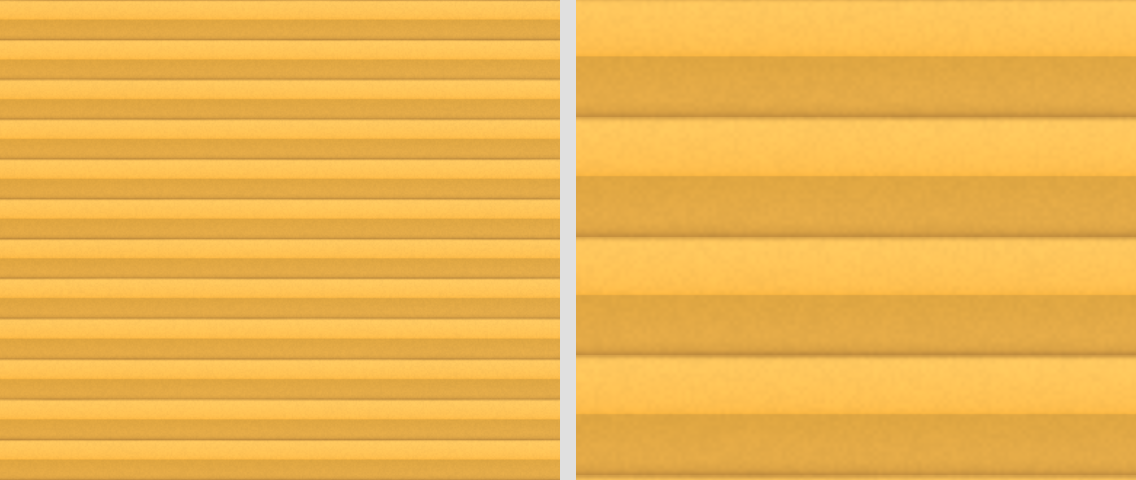
Left: the whole. Right: its middle third, enlarged.
Give the GLSL for this texture, as a WebGL 2 fragment shader.

```glsl
#version 300 es
precision highp float;
// Horizontal pleated fabric: twelve folds, each a lit face above a shaded face.
// Each face is a vertical gradient; a soft crease closes every fold, and slight
// bowing, uneven creases and fine woven grain keep the repeats from being identical.
uniform vec2 u_resolution;
out vec4 fragColor;

const float PLEATS = 12.0;
const float FOLD = 0.493;           // share of a pleat taken by the lit face
const float BOW = 0.028;            // drift of the folds, in pleats
const float CREASE_WIDTH = 0.030;   // in pleats
const float FOLD_GLOW_WIDTH = 0.045;
const float CREASE_DEPTH = 0.62;
const float GRAIN = 0.030;
const float GRAIN_SCALE = 330.0;    // grains per canvas height
const vec3 LIT_TOP = vec3(1.00, 0.785, 0.370);
const vec3 LIT_BOTTOM = vec3(1.00, 0.755, 0.320);
const vec3 FOLD_EDGE = vec3(0.97, 0.700, 0.240);
const vec3 SHADE_TOP = vec3(0.875, 0.652, 0.257);
const vec3 SHADE_BOTTOM = vec3(0.895, 0.669, 0.280);
const vec3 CREASE = vec3(0.72, 0.520, 0.230);

float hash(vec2 p) {
    vec3 q = fract(p.xyx * 0.1031);
    q += dot(q, q.yzx + 33.33);
    return fract((q.x + q.y) * q.z);
}

float noise(vec2 p) {
    vec2 i = floor(p);
    vec2 f = fract(p);
    f = f * f * (3.0 - 2.0 * f);
    return mix(mix(hash(i), hash(i + vec2(1, 0)), f.x),
               mix(hash(i + vec2(0, 1)), hash(i + vec2(1, 1)), f.x), f.y);
}

// Pleat coordinate counted down from the top, with a gentle bow
float pleatCoord(float down) {
    float bump = (down - 0.62) / 0.07;
    return down * PLEATS + BOW * sin(3.14159 * down) + 0.02 * exp(-bump * bump);
}

void main() {
    vec2 p = gl_FragCoord.xy / u_resolution.y;
    float across = gl_FragCoord.x / u_resolution.x;
    float s = pleatCoord(1.0 - p.y);
    float pixel = PLEATS / u_resolution.y;

    // Position inside the pleat; the fold line varies a little per row
    float row = floor(s);
    float t = fract(s);
    float fold = FOLD + 0.016 * (hash(vec2(row, 7.0)) - 0.5);

    // Lit face, warming towards the fold, and shaded face
    vec3 lit = mix(LIT_TOP, LIT_BOTTOM, smoothstep(0.0, fold, t));
    lit = mix(lit, FOLD_EDGE, 0.8 * exp(-max(fold - t, 0.0) / FOLD_GLOW_WIDTH));
    vec3 shade = mix(SHADE_TOP, SHADE_BOTTOM, smoothstep(fold, 0.85, t));
    shade = mix(shade, CREASE, 0.28 * smoothstep(0.86, 1.0, t));
    vec3 color = mix(lit, shade, smoothstep(-pixel, pixel, t - fold));

    // Soft crease where one pleat meets the next, uneven along its length
    float line = floor(s + 0.5);
    float wear = 0.8 + 0.4 * noise(vec2(across * 9.0, line * 5.3));
    float d = abs(s - line) / max(CREASE_WIDTH, pixel);
    color = mix(color, CREASE, CREASE_DEPTH * wear * exp(-d * d));

    // Fine grain, broad mottling and a faint sideways change of light
    float grain = noise(p * GRAIN_SCALE) - 0.5;
    grain += 0.5 * (noise(p * GRAIN_SCALE * 0.45 + 19.0) - 0.5);
    float mottle = noise(vec2(across * 5.0, s * 1.7)) - 0.5;
    color *= 1.0 + GRAIN * grain + 0.008 * mottle;
    color.gb += vec2(0.008, 0.014) * (across - 0.5);

    fragColor = vec4(clamp(color, 0.0, 1.0), 1.0);
}
```
